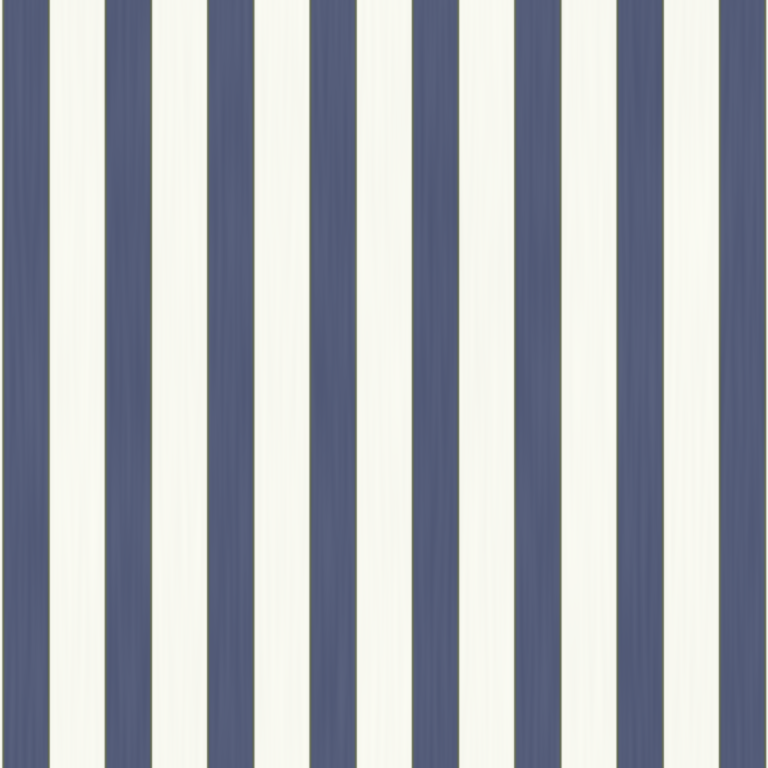
A Shadertoy shader for this pattern:

```glsl
// Vertical awning stripes: blue bands on warm cream, each edged by a thin olive line.
// The bands repeat by fract; a signed distance to the band edge shapes fill and line.
// Stretched gradient noise adds faint vertical threads and a soft uneven tone.

#define REPEATS 7.503
#define FIRST_CENTER 0.0339
#define HALF_WIDTH 0.0300
#define EDGE_SOFTNESS 0.0018
#define LINE_WIDTH 0.0016
#define LINE_STRENGTH 0.70
#define THREAD_SCALE vec2(170.0, 5.0)
#define THREAD_AMOUNT 0.030
#define TONE_AMOUNT 0.012
#define CREAM vec3(0.972, 0.974, 0.942)
#define BLUE vec3(0.328, 0.360, 0.474)
#define OLIVE vec3(0.37, 0.40, 0.25)

// Pseudo-random gradient direction for a lattice point
vec2 latticeGradient(vec2 cell) {
    vec3 p = fract(cell.xyx * vec3(0.1031, 0.1030, 0.0973));
    p += dot(p, p.yzx + 33.33);
    float angle = 6.28318 * fract((p.x + p.y) * p.z);
    return vec2(cos(angle), sin(angle));
}

float gradientNoise(vec2 p) {
    vec2 cell = floor(p);
    vec2 f = p - cell;
    vec2 u = f * f * f * (f * (f * 6.0 - 15.0) + 10.0);
    vec2 e = vec2(0.0, 1.0);
    float a = dot(latticeGradient(cell), f);
    float b = dot(latticeGradient(cell + e.yx), f - e.yx);
    float c = dot(latticeGradient(cell + e.xy), f - e.xy);
    float d = dot(latticeGradient(cell + e.yy), f - e.yy);
    return mix(mix(a, b, u.x), mix(c, d, u.x), u.y);
}

// Signed distance to the nearest band edge, negative inside a band
float bandDistance(float x) {
    float phase = fract((x - FIRST_CENTER) * REPEATS + 0.5) - 0.5;
    return abs(phase) / REPEATS - HALF_WIDTH;
}

void mainImage(out vec4 fragColor, in vec2 fragCoord) {
    vec2 uv = fragCoord / iResolution.xy;
    float pixel = 1.0 / iResolution.x;

    // Band fill
    float d = bandDistance(uv.x);
    float soft = max(EDGE_SOFTNESS, 0.75 * pixel);
    float band = 1.0 - smoothstep(-soft, soft, d);
    vec3 color = mix(CREAM, BLUE, band);

    // Olive edge line, set slightly into the band
    float offset = (d + 0.0004) / max(LINE_WIDTH, 0.6 * pixel);
    color = mix(color, OLIVE, LINE_STRENGTH * exp(-offset * offset));

    // Woven threads and broad tone, stronger on the blue
    float threads = gradientNoise(uv * THREAD_SCALE);
    float tone = gradientNoise(uv * vec2(5.0, 3.0) + 17.3);
    float wear = threads * THREAD_AMOUNT + tone * TONE_AMOUNT;
    color += wear * mix(0.5, 1.0, band) * vec3(1.0, 1.0, 0.9);

    fragColor = vec4(clamp(color, 0.0, 1.0), 1.0);
}
```
